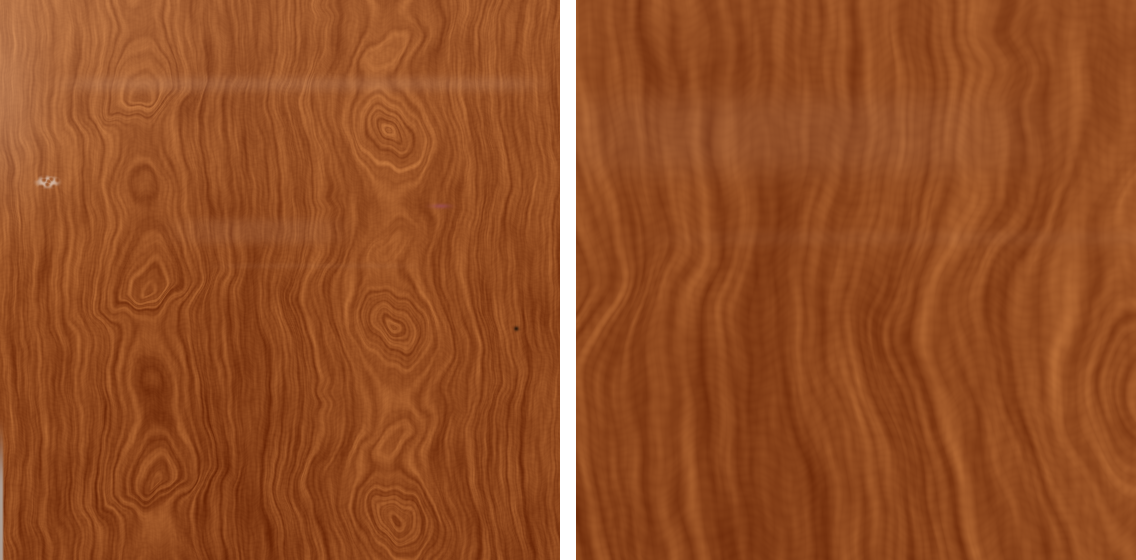
Left, the full canvas; right, a detail of the centre.
Give the GLSL for this texture, as a Shadertoy shader.

```glsl
// Glossy reddish-brown wood veneer with two columns of knots and soft reflections.
#define PERIOD 0.345
#define CUP_DEPTH 0.0050
#define EYE_DEPTH 0.0066
#define GRAIN_CONTRAST 0.19
#define FIBRE_CONTRAST 0.13
#define GLOSS 0.26
#define DARK_WOOD vec3(0.400, 0.140, 0.020)
#define LIGHT_WOOD vec3(0.760, 0.460, 0.235)
#define SHEEN vec3(0.800, 0.610, 0.500)

vec2 hash2(vec2 p) {
    vec3 q = fract(p.xyx * vec3(0.1031, 0.1030, 0.0973));
    q += dot(q, q.yzx + 33.33);
    return fract((q.xx + q.yz) * q.zy);
}

// Cellular noise: distance to the nearest scattered point
float cells(vec2 p) {
    vec2 id = floor(p), f = fract(p);
    float best = 4.0;
    for (int j = -1; j <= 1; j++)
        for (int i = -1; i <= 1; i++) {
            vec2 o = vec2(i, j);
            vec2 d = o + hash2(id + o) - f;
            best = min(best, dot(d, d));
        }
    return sqrt(best);
}

float bell(float x, float width) {
    x /= width;
    return exp(-x * x);
}

float band(float x, float a, float b, float soft) {
    return smoothstep(a - soft, a + soft, x) * (1.0 - smoothstep(b - soft, b + soft, x));
}

// Signed distance to the nearest repeat of a height
float repeatFrom(float y, float start) {
    return (fract((y - start) / PERIOD + 0.5) - 0.5) * PERIOD;
}

// Growth-ring radius around the left column: open cups and slim eyes
float cupRings(vec2 p) {
    float u = p.x - 0.285 + 0.04 * p.y;
    float d = repeatFrom(p.y - 0.3 * u, 0.825);
    float cup = CUP_DEPTH * bell(d, d < 0.0 ? 0.030 : 0.105) * smoothstep(0.172, 0.10, d);
    float eye = 0.0022 * bell(repeatFrom(p.y, 0.665), 0.055);
    return sqrt(max(u * u + CUP_DEPTH - cup - eye, 0.00002));
}

// Growth-ring radius around the right column: wide eyes and small knots
float eyeRings(vec2 p) {
    float u = p.x - 0.71 + 0.02 * p.y;
    float eye = EYE_DEPTH * bell(repeatFrom(p.y + 0.3 * u, 0.765), 0.072);
    float knot = 0.0028 * bell(repeatFrom(p.y - 0.5 * u, 0.908), 0.034);
    return sqrt(max(u * u + EYE_DEPTH - eye - knot, 0.00002));
}

// Layered sines across the rings, broken up by long cellular streaks
float grain(float r, float y, float seed) {
    float near = 1.0 - smoothstep(0.06, 0.13, r);
    r += 0.0050 * sin(r * 41.0 + y * 1.6 + seed) + 0.0016 * sin(r * 103.0 - y * 4.3 + seed * 2.0);
    float g = 0.26 * sin(r * 97.0 + 0.9 * sin(y * 4.0 + seed));
    g += 0.24 * sin(r * 223.0 + 0.9 * sin(y * 6.0 + r * 31.0));
    g += (0.20 + 0.28 * near) * sin(r * 407.0 + 1.1 * sin(y * 8.0 - r * 57.0) + seed);
    g += 0.17 * sin(r * 683.0 + 1.5 * sin(y * 9.0 + r * 83.0));
    g += 1.5 * (0.44 - cells(vec2(r * 80.0, y * 5.5) + seed * 9.0));
    return g + 1.4 * (0.44 - cells(vec2(r * 170.0, y * 11.0) + seed * 23.0));
}

void mainImage(out vec4 fragColor, in vec2 fragCoord) {
    vec2 uv = fragCoord / iResolution.xy;

    // Slightly wavering fibres, with a sharper kink left of the eyes
    vec2 p = uv;
    p.x += 0.0014 * sin(uv.y * 23.0 + uv.x * 19.0) + 0.0009 * sin(uv.y * 61.0 - uv.x * 37.0);
    p.x += 0.0007 * sin(uv.y * 139.0 + uv.x * 83.0);
    p.y += 0.0060 * sin(uv.x * 71.0 + uv.y * 17.0) + 0.0030 * sin(uv.x * 163.0 - uv.y * 29.0);
    float kink = repeatFrom(uv.y, 0.635);
    p.x += 0.006 * sin(kink * 120.0) * bell(kink, 0.030) * bell(uv.x - 0.585, 0.030);

    // Rings of both columns meet in the straight grain between them
    float cups = grain(cupRings(p), uv.y, 1.7);
    float eyes = grain(eyeRings(p), uv.y, 4.3);
    float rings = mix(cups, eyes, smoothstep(0.42, 0.48, uv.x));

    // Fine pores and a faint cross ripple
    float fibre = 0.44 - cells(p * vec2(185.0, 24.0) + 7.0);
    fibre += 0.7 * (0.44 - cells(p * vec2(75.0, 200.0) + 31.0));

    // Broad shading, brightest towards the upper left
    float left = exp(-2.6 * uv.x);
    float tone = 0.43 + 0.16 * (uv.y - 0.4) + 0.24 * left * smoothstep(0.25, 0.95, uv.y);
    tone += GRAIN_CONTRAST * rings + FIBRE_CONTRAST * fibre;
    tone += 0.08 * bell(uv.x - 0.69, 0.07) - 0.09 * bell(uv.x - 0.41, 0.09);
    vec3 col = mix(DARK_WOOD, LIGHT_WOOD, clamp(tone, 0.02, 1.1));

    // Window light and blurred reflected bars
    float haze = GLOSS * smoothstep(0.45, 1.05, uv.y) * (0.12 + 0.88 * left);
    haze += 0.20 * bell(uv.x, 0.08) * bell(uv.y - 0.80, 0.16);
    haze += 0.19 * band(uv.y, 0.838, 0.862, 0.013) * band(uv.x, 0.13, 0.95, 0.06);
    haze += 0.13 * band(uv.y, 0.565, 0.608, 0.014) * band(uv.x, 0.33, 0.59, 0.07);
    haze += 0.07 * bell(uv.y - 0.525, 0.005) * band(uv.x, 0.40, 0.72, 0.06);
    col = mix(col, SHEEN, clamp(haze, 0.0, 0.8));

    // Scuff, violet fleck, dark pit and pale lower-left edge
    vec2 s = (uv - vec2(0.085, 0.675)) / vec2(0.023, 0.012);
    float scuff = smoothstep(1.2, 0.4, length(s)) * smoothstep(0.1, 0.7, cells(uv * 110.0));
    col = mix(col, vec3(0.82, 0.70, 0.62), scuff);
    col = mix(col, vec3(0.62, 0.30, 0.38), 0.6 * bell(uv.x - 0.787, 0.016) * bell(uv.y - 0.632, 0.004));
    col *= 1.0 - 0.7 * bell(length(uv - vec2(0.922, 0.413)), 0.004);
    float edge = smoothstep(0.008, 0.003, uv.x) * smoothstep(0.26, 0.12, uv.y);
    fragColor = vec4(mix(col, vec3(0.68, 0.61, 0.57), edge), 1.0);
}
```
